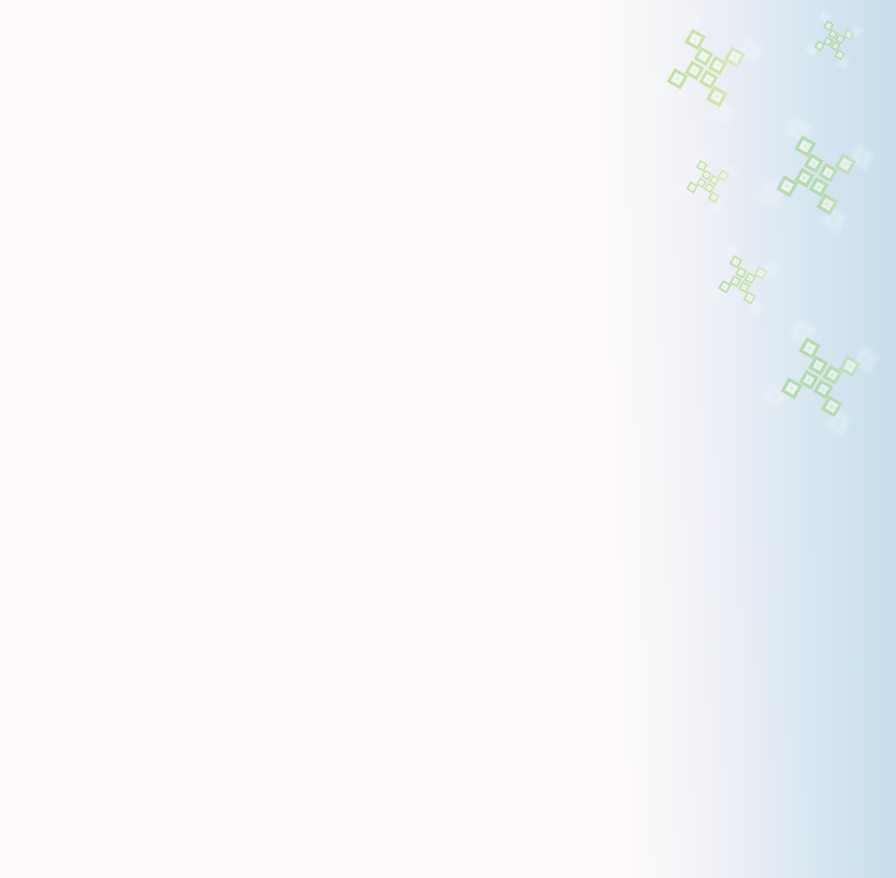
Give the GLSL for this background, as a Shadertoy shader.

```glsl
// Warm white page with a slanted pale-blue side wash and green woven-square stars.
#define MOTIF_UNIT 0.0130     // length of one motif unit, in canvas widths
#define EDGE_BOTTOM 0.684     // where the wash starts at the foot
#define EDGE_TOP 0.642        // where the wash starts at the head
#define TILT 0.5236           // turn of the small squares
#define RING_WIDTH 0.27       // thickness of the green rings
#define GHOST_ALPHA 0.22      // strength of the pale outer squares
#define DESIGN_HEIGHT 0.982   // height of the layout for a width of one

const vec3 PAPER = vec3(1.0, 0.984, 0.980);
const vec3 MIST = vec3(0.965, 0.965, 0.972);
const vec3 LAVENDER = vec3(0.910, 0.930, 0.962);
const vec3 ICE = vec3(0.837, 0.902, 0.941);
const vec3 SKY = vec3(0.780, 0.868, 0.922);
const vec3 LIME = vec3(0.805, 0.890, 0.620);
const vec3 LEAF = vec3(0.700, 0.850, 0.650);

// Centre x, centre y and scale of each star
const vec3 STARS[6] = vec3[6](
    vec3(0.788, 0.906, 0.98), vec3(0.911, 0.786, 1.0), vec3(0.931, 0.937, 0.50),
    vec3(0.790, 0.779, 0.54), vec3(0.829, 0.669, 0.62), vec3(0.916, 0.560, 1.0));

mat2 rotation(float angle) {
    float c = cos(angle), s = sin(angle);
    return mat2(c, s, -s, c);
}

float squareDistance(vec2 p, float halfSize) {
    vec2 d = abs(p) - halfSize;
    return length(max(d, 0.0)) + min(max(d.x, d.y), 0.0);
}

float coverage(float dist, float soft) {
    return smoothstep(soft, -soft, dist);
}

vec3 wash(vec2 p) {
    float start = mix(EDGE_BOTTOM, EDGE_TOP, p.y / DESIGN_HEIGHT);
    float t = (p.x - start) / (1.0 - start);
    vec3 col = mix(PAPER, MIST, clamp(t / 0.22, 0.0, 1.0));
    col = mix(col, LAVENDER, clamp((t - 0.22) / 0.27, 0.0, 1.0));
    col = mix(col, ICE, clamp((t - 0.49) / 0.25, 0.0, 1.0));
    return mix(col, SKY, clamp((t - 0.74) / 0.26, 0.0, 1.0));
}

// Four arms, each with an inner square, a green tip and a pale ghost
vec3 drawStar(vec3 col, vec2 q, float soft, float coolness) {
    vec3 green = mix(LIME, LEAF, clamp(coolness - 0.12 * q.x, 0.0, 1.0));
    float fade = 0.9 - 0.3 * smoothstep(0.6, 2.8, q.x);
    mat2 tilt = rotation(TILT);
    for (int arm = 0; arm < 4; arm++) {
        mat2 turn = rotation(1.5708 * float(arm));

        // Pale ghost: soft halo, plate and faint outline
        vec2 ghost = tilt * (q - turn * vec2(-1.55, 3.90));
        float plate = squareDistance(ghost, 0.70) - 0.18;
        float haze = 0.35 * coverage(plate - 0.1, 0.35 + soft)
                   + 0.65 * coverage(plate, soft);
        haze += 0.5 * coverage(abs(squareDistance(ghost, 0.45)) - 0.12, soft);
        col = mix(col, vec3(0.97, 0.98, 0.98), GHOST_ALPHA * haze);

        // Green rings with a light filling and a small core
        for (int i = 0; i < 2; i++) {
            vec2 centre = i == 0 ? vec2(-0.22, 1.02) : vec2(-0.95, 2.50);
            float halfSize = i == 0 ? 0.63 : 0.69;
            vec2 local = tilt * (q - turn * centre);
            float d = squareDistance(local, halfSize);
            float ring = max(d, -d - RING_WIDTH);
            float core = squareDistance(local, 0.13);
            col = mix(col, vec3(0.95, 0.98, 0.93), 0.6 * coverage(d + RING_WIDTH, soft));
            col = mix(col, green, fade * coverage(ring, soft));
            col = mix(col, green, 0.35 * fade * coverage(core, soft));
        }
    }
    return col;
}

void mainImage(out vec4 fragColor, in vec2 fragCoord) {
    vec2 p = fragCoord / iResolution.xy * vec2(1.0, DESIGN_HEIGHT);
    vec3 col = wash(p);
    for (int i = 0; i < 6; i++) {
        vec3 star = STARS[i];
        float size = MOTIF_UNIT * star.z;
        vec2 q = (p - star.xy) / size;
        if (dot(q, q) > 40.0) continue;
        float soft = 0.8 / (iResolution.x * size);
        float coolness = smoothstep(0.74, 0.94, star.x);
        col = drawStar(col, q, soft, coolness);
    }
    fragColor = vec4(col, 1.0);
}
```
